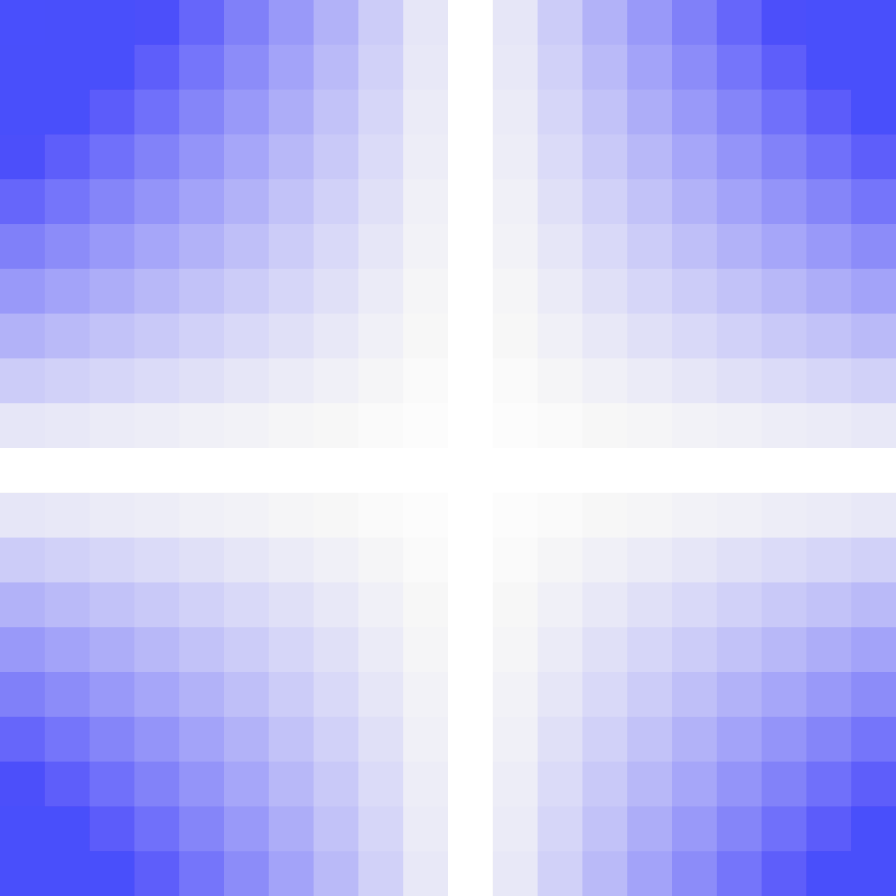
Reproduce this background procedurally as a WebGL 1 fragment shader.

```glsl
precision highp float;
uniform vec2 u_resolution;

const float CELLS = 20.0;
const float WHITE_CELL = 10.0;
const vec3 DEEP_BLUE = vec3(0.285, 0.31, 0.988);

// Index of the cell under each coordinate, blended across its borders
vec2 softCell(vec2 grid, vec2 blendWidth, float count) {
  vec2 border = floor(grid + 0.5);
  vec2 cell = border - 0.5 + clamp((grid - border) / blendWidth, -0.5, 0.5);
  return clamp(cell, 0.0, count - 1.0);
}

// Product of the axis distances: zero on the cross, one in the far corner
float saddle(vec2 cell, float center) {
  vec2 offset = abs(cell - center) / center;
  return offset.x * offset.y;
}

// White through lavender to a flat deep blue
vec3 blueRamp(float depth, vec3 deepColor) {
  float fade = 1.0 - depth;
  vec2 redGreen = max(vec2(fade), deepColor.rg);
  float blue = max(fade, mix(0.968, deepColor.b, depth));
  return vec3(redGreen, blue);
}

void main() {
  // Rows count downward from the top edge
  vec2 uv = gl_FragCoord.xy / u_resolution;
  vec2 grid = vec2(uv.x, 1.0 - uv.y) * CELLS;
  vec2 cell = softCell(grid, CELLS / u_resolution, CELLS);

  float depth = saddle(cell, WHITE_CELL);
  gl_FragColor = vec4(blueRamp(depth, DEEP_BLUE), 1.0);
}
```
